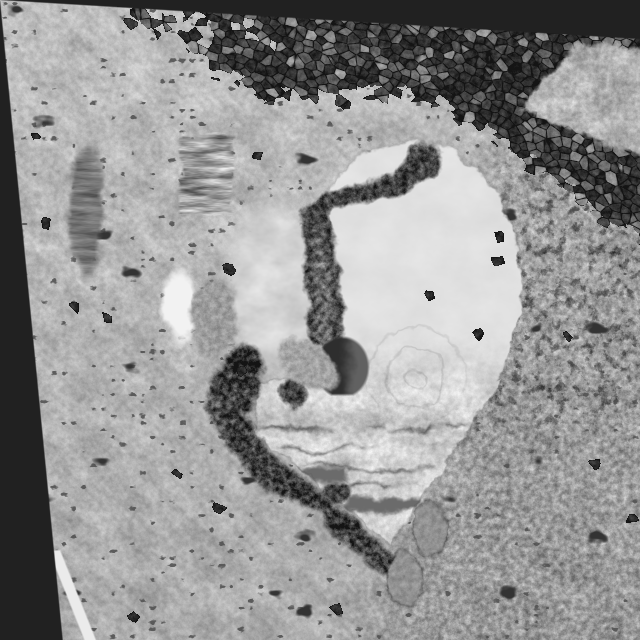
Give the GLSL for this texture, as a Shadertoy shader.

```glsl
float hash(vec2 c) {
  c = fract(c * vec2(.1031, .1137));
  c += dot(c, c.yx + 33.33);
  return fract((c.x + c.y) * c.x * 17.7);
}

float gradientNoise(vec2 p) {
  vec2 i = floor(p), f = fract(p), u = f * f * (3. - 2. * f);
  vec4 g;
  for (int k = 0; k < 4; k++) {
    vec2 o = vec2(k & 1, k >> 1);
    float a = 6.2832 * hash(i + o);
    g[k] = dot(vec2(cos(a), sin(a)), f - o);
  }
  return mix(mix(g.x, g.y, u.x), mix(g.z, g.w, u.x), u.y);
}

float fbm(vec2 p) {
  float sum = 0., amp = .7;
  for (int i = 0; i < 4; i++) {
    sum += amp * gradientNoise(p);
    p = mat2(1.6, 1.2, -1.2, 1.6) * p + 5.7;
    amp *= .55;
  }
  return sum;
}

float fill(float d, float soft) { return 1. - smoothstep(-soft, soft, d); }

void paint(inout float tone, float d, float soft, float shade) {
  tone = mix(tone, shade, fill(d, soft));
}

float ellipse(vec2 p, float x, float y, float w, float h) {
  return (length((p - vec2(x, y)) / vec2(w, h)) - 1.) * min(w, h);
}

float box(vec2 p, float x, float y, float w, float h) {
  p = abs(p - vec2(x, y)) - vec2(w, h);
  return max(p.x, p.y);
}

// Tapered stroke: position and radius
float stroke(vec2 p, vec3 v[6]) {
  float d = 1.;
  for (int i = 0; i < 5; i++) {
    vec3 e = v[i + 1] - v[i];
    e = v[i] + e * clamp(dot(p - v[i].xy, e.xy) / dot(e.xy, e.xy), 0., 1.);
    d = min(d, length(p - e.xy) - e.z);
  }
  return d;
}

// Border distance and random value of the nearest stone
vec2 stones(vec2 p) {
  vec2 id;
  float first = 9., second = 9.;
  for (int k = 0; k < 9; k++) {
    vec2 c = floor(p) + vec2(k % 3 - 1, k / 3 - 1);
    float d = length(p - c - vec2(hash(c), hash(c + 71.)));
    second = min(second, max(d, first));
    if (d < first) { first = d; id = c; }
  }
  return vec2(second - first, hash(id + 13.));
}

float grains(vec2 p, float density) {
  vec2 c = floor(p);
  float d = length(fract(p) - .5) - .12 - .2 * hash(c + 5.);
  return fill(d + .3 * gradientNoise(p * 3.), .12) * step(hash(c + 31.), density);
}

void mainImage(out vec4 fragColor, in vec2 fragCoord) {
  vec2 p = fragCoord / iResolution.xy;
  p.y = 1. - p.y;
  vec2 q = p + .014 * vec2(fbm(p * 28.), fbm(p * 28. + 19.));
  float coarse = fbm(p * vec2(16, 22)), fine = fbm(p * 110.);

  // Sandy ground, rougher to the right
  float right = smoothstep(.62, .82, p.x + .25 * (p.y - .5));
  float tone = mix(.74, .67, p.y) - .08 * right + .13 * coarse + (.13 + .2 * right) * fine;
  float scrub = right * smoothstep(.18, .27, p.y) * fill(p.y - .68, .07);
  tone -= scrub * .25 * smoothstep(0., .35, fbm(p * 60.));
  tone += .09 * (1. - right) * fbm(vec2(p.x + p.y, p.y - p.x) * vec2(8, 40));
  tone = mix(tone, .3, .85 * grains(p * vec2(65, 90), .12 - .08 * right));
  tone = mix(tone, .2, grains(p * vec2(22, 34), .035));

  // Pale flat, deposit and mound
  paint(tone, ellipse(q, .425, .45, .075, .13), .025, .83 + .15 * coarse);
  paint(tone, ellipse(q, .28, .48, .026, .055), .006, .95);
  paint(tone, ellipse(q, .335, .495, .035, .06), .006, .61 + .2 * fine);

  // Weathered slabs
  float grain = fbm(p * vec2(15, 100));
  paint(tone, ellipse(q, .135, .33, .027, .1), .006, .45 + .3 * grain);
  paint(tone, box(q, .322, .273, .04, .063), .004, .62 + .7 * grain);

  // Basin with rings, strata and a worn rim
  float lower = max(dot(q, vec2(.835, .55)) - .98, dot(q, vec2(-.638, .77)) - .266);
  lower = max(lower, max(.595 - q.y, .4 - q.x));
  float basin = min(lower, max(ellipse(q, .64, .45, .175, .23), .515 - q.x));
  float shallow = smoothstep(.5, .66, p.y);
  float water = .88 - .07 * shallow + (.04 + .2 * shallow) * coarse + .15 * shallow * fine;
  float ring = abs(fract(length(q - vec2(.65, .59)) * 32.) - .5);
  water -= .08 * fill(ring - .06, .06) * fill(ellipse(p, .65, .58, .08, .08), .02);
  for (float i = 0.; i < 5.; i++) {
    float level = .668 + .031 * i + .025 * fbm(vec2(p.x * 9., i * 4.));
    water -= .33 * fill(abs(q.y - level) - .003, .004) * smoothstep(-.3, .2, fbm(p * 12. + i));
  }
  paint(water, min(box(q, .6, .788, .06, .009), box(q, .49, .742, .05, .01)), .005, .42);
  paint(tone, basin, .003, water);
  tone -= .15 * fill(abs(basin) - .001, .003);

  // Winding wall with a rounded end
  float wall = stroke(q, vec3[6](vec3(.662, .25, .026), vec3(.625, .288, .014), vec3(.515, .313, .013),
    vec3(.493, .335, .02), vec3(.505, .43, .027), vec3(.51, .55, .026)));
  float crest = smoothstep(0., .024, -wall) * smoothstep(.31, .4, p.y);
  paint(tone, wall, .005, .25 + .17 * crest + .45 * fine);
  float hollow = max(ellipse(p, .535, .574, .041, .047), p.y - .617);
  paint(tone, hollow, .003, mix(.18, .38, smoothstep(.53, .56, q.x)));
  vec2 lobe = mat2(.87, -.5, .5, .87) * (q - vec2(.482, .57));
  paint(tone, ellipse(lobe, 0., 0., .052, .033), .004, .64 + .2 * fine);

  // Eroded bank, boulders and bushes
  float bank = stroke(q, vec3[6](vec3(.385, .57, .028), vec3(.365, .61, .036), vec3(.345, .635, .022),
    vec3(.42, .74, .022), vec3(.5, .785, .014), vec3(.6, .88, .018)));
  paint(tone, bank, .008, .22 + .5 * fine + .2 * coarse);
  float boulder = min(ellipse(q, .458, .617, .021, .021), ellipse(q, .523, .77, .022, .017));
  paint(tone, boulder, .004, .27 + .4 * fine);
  float bush = min(ellipse(q, .672, .827, .027, .042), ellipse(q, .632, .905, .028, .042));
  paint(tone, bush, .004, .57 + .15 * fine);
  tone -= .2 * fill(abs(bush) - .001, .003);

  // Rubble belt with a pale clearing
  float belt = q.y - .15 * smoothstep(.1, .45, p.x) - .75 * max(p.x - .69, 0.);
  vec2 stone = stones(mat2(.9, -.4, .4, .9) * p * vec2(62, 80));
  float rock = (.17 + .45 * pow(stone.y, 2.5)) * smoothstep(-.1, .25, stone.x) + .2 * fine;
  float cover = fill(belt, .025) * smoothstep(.1, .45, p.x);
  tone = mix(tone, rock, step(fract(stone.y * 37.), cover));
  vec2 c = q - vec2(.815, .172);
  float clearing = max(dot(c, vec2(-.78, -.62)), dot(c, vec2(-.367, .93)));
  paint(tone, max(clearing, .1 * p.x - .023 - q.y), .004, .7 + .25 * coarse + .2 * fine);

  // Pale curb and dark surround
  float curb = abs(p.x - .085 - .4 * (p.y - .86)) - .009;
  paint(tone, max(curb, .86 - p.y), .002, .92);
  tone = clamp(tone, .08, .97);
  paint(tone, min(p.x - .098 * p.y, p.y - .061 * p.x), .0015, .13);
  fragColor = vec4(vec3(tone), 1);
}
```
